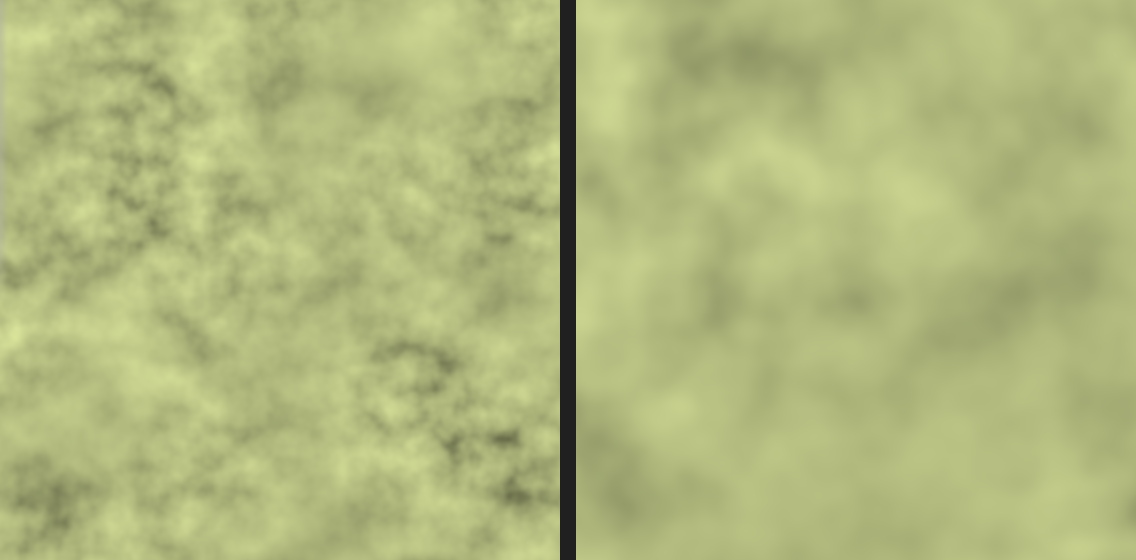
Left: the whole. Right: its middle third, enlarged.
Reproduce this texture procedurally as a Shadertoy shader.

```glsl
const vec3  BASE_GREEN   = vec3(0.71, 0.742, 0.502);
const vec3  RIM_GREY     = vec3(0.70, 0.71, 0.61);
const int   OCTAVES      = 5;
const float BASE_FREQ    = 4.3;    // broadest patches across the canvas
const float MEAN_LEVEL   = 0.99;
const float CONTRAST     = 0.29;
const float DARK_BOOST   = 0.32;   // deepens the rare dark blotches
const float RIM_WIDTH    = 0.016;
const float RIM_STRENGTH = 0.6;
const float WEIGHTS[OCTAVES] = float[OCTAVES](0.42, 0.60, 0.46, 0.25, 0.08);

// Integer hash giving a unit gradient for each lattice cell
vec2 cellGradient(ivec2 cell, uint seed) {
    uvec2 q = uvec2(cell) * uvec2(1597u, 3571u) + seed * 7919u;
    uint h = (q.x ^ (q.y << 7)) * 747796u + q.y * 2891u;
    h = (h ^ (h >> 15)) * 73244475u;
    h = (h ^ (h >> 13)) * 73244475u;
    h ^= h >> 16;
    vec2 v = vec2(h & 65535u, h >> 16) / 32767.5 - 1.0;
    return normalize(v + 1e-4);
}

float gradientNoise(vec2 p, uint seed) {
    ivec2 cell = ivec2(floor(p));
    vec2 f = fract(p);
    vec2 w = f * f * f * (f * (f * 6.0 - 15.0) + 10.0);
    float a = dot(cellGradient(cell, seed), f);
    float b = dot(cellGradient(cell + ivec2(1, 0), seed), f - vec2(1, 0));
    float c = dot(cellGradient(cell + ivec2(0, 1), seed), f - vec2(0, 1));
    float d = dot(cellGradient(cell + ivec2(1, 1), seed), f - vec2(1, 1));
    return mix(mix(a, b, w.x), mix(c, d, w.x), w.y);
}

// Soft clouds: broad octaves lie flat, fine ones come and go in patches
float cloudField(vec2 p) {
    float patchiness = 1.0 + 1.6 * gradientNoise(p * 3.1 + 11.7, 41u);
    float sum = 0.0;
    float freq = BASE_FREQ;
    for (int i = 0; i < OCTAVES; i++) {
        vec2 stretch = i < 3 ? vec2(0.87, 1.12) : vec2(1.0);
        float weight = WEIGHTS[i] * (i < 2 ? 1.0 : patchiness);
        vec2 offset = vec2(5.37, 9.71) * float(i + 1);
        sum += weight * gradientNoise(p * freq * stretch + offset, uint(i));
        freq *= 2.03;
    }
    return sum;
}

void mainImage(out vec4 fragColor, in vec2 fragCoord) {
    vec2 uv = fragCoord / iResolution.xy;
    vec2 p = fragCoord / iResolution.y;

    // Tone, skewed towards the dark side
    float n = cloudField(p);
    float dark = min(n, 0.0);
    vec3 color = BASE_GREEN * (MEAN_LEVEL + CONTRAST * n - DARK_BOOST * dark * dark);

    // Faint broken grey fade on the left edge
    float rim = 1.0 - smoothstep(0.0, RIM_WIDTH, uv.x);
    rim *= smoothstep(-0.1, 0.4, gradientNoise(vec2(0.5, p.y * 3.0), 77u));
    color = mix(color, RIM_GREY, rim * RIM_STRENGTH);

    fragColor = vec4(color, 1.0);
}
```
